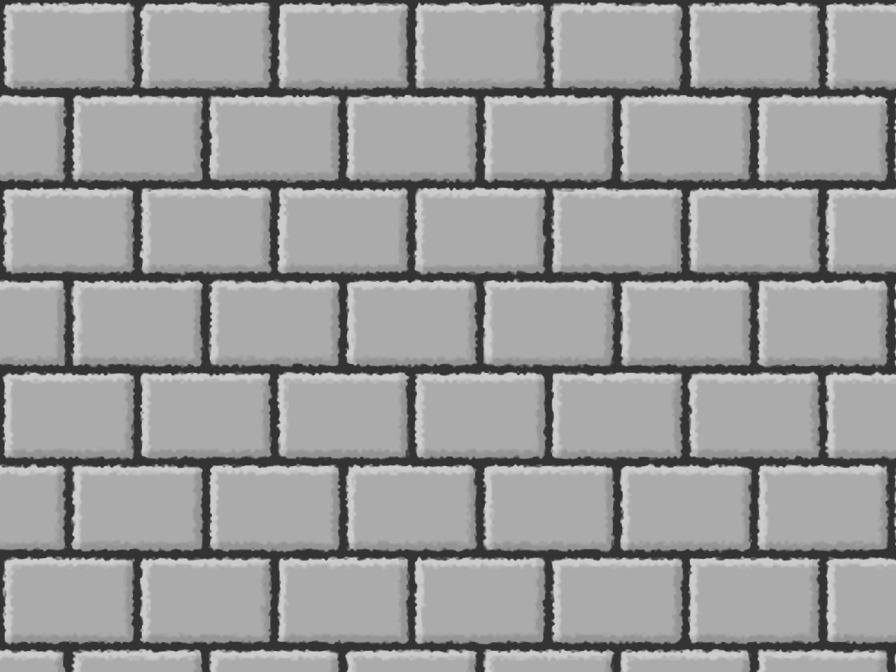
This texture is drawn by a Shadertoy shader. Its source:

```glsl
float hash(vec2 p) {
    return fract(sin(dot(p, vec2(127.1, 311.7))) * 43758.5453);
}

float valueNoise(vec2 p) {
    vec2 cell = floor(p), f = fract(p);
    f = f * f * (3.0 - 2.0 * f);
    return mix(mix(hash(cell), hash(cell + vec2(1, 0)), f.x),
               mix(hash(cell + vec2(0, 1)), hash(cell + vec2(1, 1)), f.x), f.y);
}

float roundedBox(vec2 p, vec2 halfSize, float radius) {
    vec2 d = abs(p) - halfSize + radius;
    return length(max(d, 0.0)) + min(max(d.x, d.y), 0.0) - radius;
}

// Strength of the bevel at a given depth inside the brick
float bevel(float depth) {
    return 1.0 - smoothstep(0.006, 0.0145, depth);
}

void mainImage(out vec4 fragColor, in vec2 fragCoord) {
    // Canvas height is 1, with y measured down from the top
    vec2 p = vec2(fragCoord.x, iResolution.y - fragCoord.y) / iResolution.y;

    // Running bond: every other row shifts by half a brick
    vec2 pitch = vec2(0.204, 0.1375);
    float row = floor(p.y / pitch.y);
    float shift = 0.0005 + 0.5 * pitch.x * mod(row, 2.0);
    vec2 local = (fract(vec2(p.x - shift, p.y) / pitch) - 0.5) * pitch;
    vec2 halfBrick = 0.5 * pitch - 0.0063;

    // Ragged edges from fine and medium grain
    float grain = 0.65 * valueNoise(p * 210.0) + 0.35 * valueNoise(p * 95.0 + 37.0) - 0.5;
    float depth = grain * 0.0075 - roundedBox(local, halfBrick, 0.006);

    // Lit top and left sides, shaded bottom and right sides
    float wobble = 0.007 * (valueNoise(p * 170.0 + 71.0) - 0.5);
    vec2 fromTopLeft = halfBrick + local + wobble;
    vec2 fromBottomRight = halfBrick - local + wobble;
    float lit = bevel(min(fromTopLeft.x, fromTopLeft.y));
    float shaded = bevel(min(fromBottomRight.x, fromBottomRight.y));
    float stone = 0.67 + 0.13 * lit - 0.09 * shaded;

    // Dark mortar with a soft edge
    float soft = max(0.0024, 0.75 / iResolution.y);
    float gray = mix(0.2, stone, smoothstep(-soft, soft, depth));
    fragColor = vec4(vec3(gray), 1.0);
}
```
